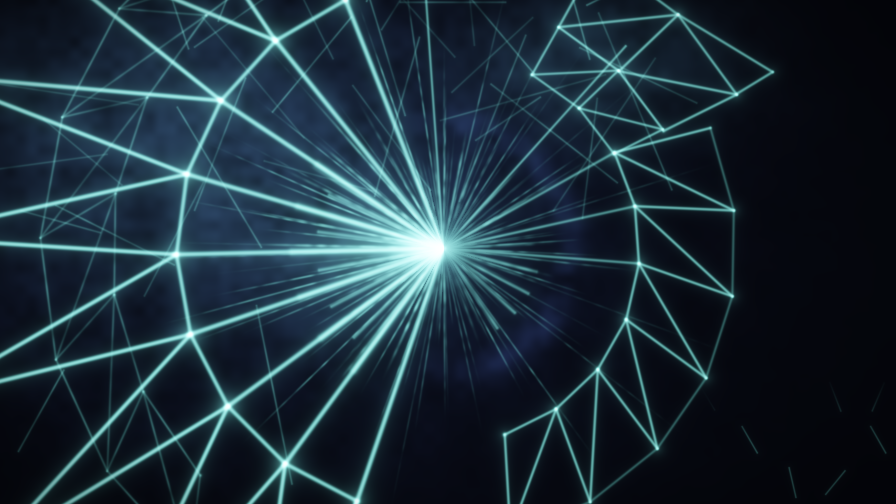
This background is drawn by a Shadertoy shader. Its source:

```glsl
const float TAU = 6.2831853;
const vec2 HUB = vec2(0.880, 0.507);
const vec3 TEAL = vec3(0.47, 1.10, 1.02);
const vec3 NAVY = vec3(0.055, 0.080, 0.170);
const vec3 MIST = vec3(0.090, 0.170, 0.215);
const vec3 INK = vec3(0.016, 0.021, 0.044);

float hash(vec2 p) {
    return fract(sin(dot(p, vec2(127.1, 311.7))) * 43758.545);
}

float noise(vec2 p) {
    vec2 i = floor(p), f = fract(p);
    f = f * f * (3.0 - 2.0 * f);
    return mix(mix(hash(i), hash(i + vec2(1, 0)), f.x),
               mix(hash(i + vec2(0, 1)), hash(i + vec2(1, 1)), f.x), f.y);
}

vec2 polar(float radius, float degrees) {
    float a = radians(degrees);
    return radius * vec2(cos(a), sin(a));
}

// Soft elliptical cloud
float cloud(vec2 p, vec2 center, vec2 size) {
    vec2 d = (p - center) / size;
    return exp(-dot(d, d));
}

// Bright core with a soft halo
float beam(float d, float width) {
    float k = d / width;
    return exp(-k * k) + 0.11 * exp(-k * 0.3);
}

float segment(vec2 p, vec2 a, vec2 b, float width) {
    vec2 ab = b - a;
    float t = clamp(dot(p - a, ab) / dot(ab, ab), 0.0, 1.0);
    return beam(length(p - a - ab * t), width);
}

// Band of triangles; strength holds inner ring, zigzag struts, outer ring
float web(vec2 q, vec2 radii, float start, float turn, int count, float skew,
          float width, vec3 strength) {
    float light = 0.0;
    for (int i = 0; i < count; i++) {
        float angle = start + turn * float(i);
        vec2 inner = polar(radii.x, angle);
        vec2 outer = polar(radii.y, angle + skew);
        light += strength.y * segment(q, inner, outer, width);
        light += 0.7 * strength.x * beam(length(q - inner), width * 1.6);
        if (i < count - 1) {
            vec2 nextOuter = polar(radii.y, angle + skew + turn);
            light += strength.x * segment(q, inner, polar(radii.x, angle + turn), width);
            light += strength.y * segment(q, inner, nextOuter, width);
            light += strength.z * segment(q, outer, nextOuter, width);
        }
    }
    return light;
}

float spokes(vec2 q, float start, float turn, int count, float reach, float width) {
    float light = 0.0;
    for (int i = 0; i < count; i++)
        light += segment(q, vec2(0), polar(reach, start + turn * float(i)), width);
    return light;
}

// Tangle of thin chords within a sector
float chords(vec2 q, int count, float seed, vec2 angles, vec2 radii, float width) {
    float light = 0.0;
    for (int i = 0; i < count; i++) {
        vec2 id = vec2(float(i), seed);
        float angle = mix(angles.x, angles.y, hash(id));
        float radius = mix(radii.x, radii.y, hash(id + 0.3));
        vec2 a = polar(radius, angle);
        vec2 b = a + polar(mix(0.15, 0.38, hash(id + 0.7)), 360.0 * hash(id + 1.7));
        light += mix(0.4, 1.0, hash(id + 2.1)) * segment(q, a, b, width);
    }
    return light;
}

// Irregular thin rays, one for each angular cell
float fineRays(vec2 q, float count, float seed, float reach, float width) {
    float r = length(q);
    float cell = fract(atan(q.y, q.x) / TAU + 1.0) * count;
    float id = floor(cell);
    float offset = fract(cell) - mix(0.25, 0.75, hash(vec2(id, seed)));
    float d = r * abs(offset) * TAU / count;
    float end = reach * mix(0.35, 1.0, hash(vec2(id, seed + 3.0)));
    float broken = 0.3 + 1.1 * noise(vec2(r * 70.0, id * 7.0 + seed));
    float power = mix(0.15, 1.0, hash(vec2(id, seed + 8.0)));
    return exp(-d * d / (width * width)) * smoothstep(end, end * 0.5, r) * broken * power;
}

void mainImage(out vec4 fragColor, in vec2 fragCoord) {
    vec2 p = fragCoord / iResolution.y;
    vec2 q = p - HUB;
    float r = length(q);
    float leftward = smoothstep(0.3, -0.5, q.x / max(r, 0.001));
    float grain = noise(p * 14.0) * 0.6 + noise(p * 47.0 + 5.0) * 0.4;

    // Main bands of the net
    float light = web(q, vec2(0.530, 1.076), 111.5, 17.45, 9, -2.5, 0.0038, vec3(0.9, 1.1, 0.0));
    light += web(q, vec2(0.389, 0.581), 29.3, -16.85, 7, -5.0, 0.0027, vec3(0.6, 0.6, 0.22));
    light += web(q, vec2(0.387, 0.495), 63.0, -17.0, 3, -0.5, 0.0025, vec3(0.5, 0.5, 0.5));
    light += web(q, vec2(0.495, 0.657), 62.5, -17.2, 3, -0.4, 0.0027, vec3(0.1, 0.55, 0.5));
    vec2 peak = polar(0.741, 28.2);
    light += 0.5 * segment(q, polar(0.657, 45.0), peak, 0.0027);
    light += 0.5 * segment(q, polar(0.657, 27.8), peak, 0.0027);

    // Faint overlapping nets
    float ghost = web(q, vec2(0.66, 0.80), 118.0, 17.5, 7, 8.0, 0.0025, vec3(0.6, 0.45, 0.6));
    ghost += 0.6 * chords(q, 24, 4.0, vec2(105, 200), vec2(0.35, 0.85), 0.0022);
    ghost += 0.6 * chords(q, 18, 9.0, vec2(38, 108), vec2(0.32, 0.58), 0.0022);
    light += ghost * (0.08 + 0.45 * grain);

    // Rays from the hub
    float rays = spokes(q, 111.5, 17.45, 9, 0.535, 0.0042);
    rays += 0.45 * spokes(q, 146.4, 17.45, 6, 0.30, 0.0070);
    rays += 0.4 * spokes(q, 155.0, 17.45, 5, 0.25, 0.0035);
    rays += 0.4 * spokes(q, 29.3, -16.85, 3, 0.385, 0.0028);
    rays += 0.45 * spokes(q, 94.0, -46.0, 2, 0.54, 0.0025);
    rays += 0.4 * (0.4 + grain) * spokes(q, -14.0, -14.0, 4, 0.19, 0.0034);
    float fine = 0.65 * fineRays(q, 43.0, 2.0, mix(0.25, 0.42, leftward), 0.0030);
    fine += 0.45 * fineRays(q, 67.0, 5.0, mix(0.38, 0.60, leftward), 0.0022);
    fine += 0.35 * fineRays(q, 31.0, 12.0, 0.65, 0.0022);
    float opening = mix(smoothstep(-0.02, 0.11, r), 1.0, leftward);
    light += (rays + fine * mix(0.6, 1.0, leftward)) * opening;

    // Hot core, drawn out to the left
    light += 1.6 * cloud(q, vec2(-0.035, 0.0), vec2(0.055, 0.022));
    light += 0.3 * cloud(q, vec2(-0.090, 0.0), vec2(0.120, 0.055));

    // Scattered dashes in the lower right
    float corner = smoothstep(1.36, 1.5, p.x) * smoothstep(0.27, 0.1, p.y);
    vec2 id = floor(p / 0.085);
    vec2 tip = polar(0.03, 50.0 + 80.0 * hash(id));
    vec2 local = (fract(p / 0.085) - 0.5) * 0.085;
    light += 0.16 * corner * step(0.6, hash(id + 9.0)) * segment(local, -tip, tip, 0.0018);

    // Navy haze, inner arc and pale mist behind the dense parts
    float haze = cloud(p, vec2(0.52, 0.64), vec2(0.66, 0.48)) * (0.3 + 0.9 * grain);
    float arc = exp(-pow((r - 0.25) / 0.03, 2.0)) * (1.0 - leftward);
    haze += 0.6 * exp(-r * 4.5) + 1.2 * arc * grain;
    float mist = 0.6 * cloud(p, vec2(0.68, 0.53), vec2(0.30, 0.18));
    mist += 0.75 * cloud(p, vec2(0.34, 0.74), vec2(0.40, 0.27));
    mist += 0.7 * cloud(p, vec2(1.17, 0.88), vec2(0.24, 0.14));
    mist *= 0.5 + grain;

    vec2 edge = (p / vec2(iResolution.x / iResolution.y, 1.0) - 0.5) * 2.0;
    float vignette = 1.0 - 0.25 * smoothstep(0.8, 1.9, dot(edge, edge));
    vec3 color = INK + NAVY * haze + MIST * mist + TEAL * light * 1.45;
    fragColor = vec4((1.0 - exp(-color)) * vignette, 1.0);
}
```
